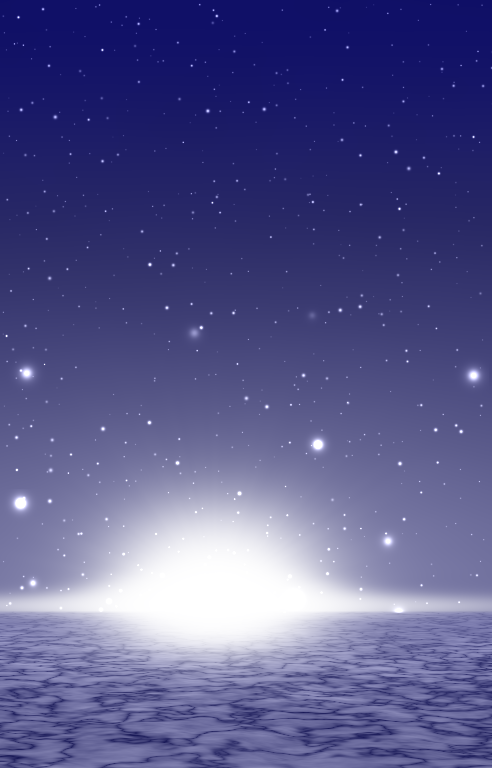
Reproduce this background procedurally as a Shadertoy shader.

```glsl
// Starry indigo sky above a rippled sea, with a white glow rising at the horizon.
#define HORIZON 0.203
#define SUN vec2(0.280, 0.222)
#define ZENITH vec3(0.06, 0.06, 0.40)
#define DUSK vec3(0.17, 0.17, 0.40)
#define HAZE vec3(0.47, 0.47, 0.64)
#define SEA_FAR vec3(0.43, 0.43, 0.64)
#define SEA_NEAR vec3(0.33, 0.33, 0.54)
#define RIPPLE_SCALE vec2(6.0, 10.0)
#define RIPPLE_DEPTH 0.36

float hash(vec2 p) {
    vec3 q = fract(vec3(p.xyx) * 0.1031);
    q += dot(q, q.yzx + 33.33);
    return fract((q.x + q.y) * q.z);
}

float noise(vec2 p) {
    vec2 i = floor(p), f = fract(p);
    f = f * f * (3.0 - 2.0 * f);
    return mix(mix(hash(i), hash(i + vec2(1, 0)), f.x),
               mix(hash(i + vec2(0, 1)), hash(i + vec2(1, 1)), f.x), f.y);
}

float fbm(vec2 p) {
    float sum = 0.0, amp = 0.5;
    for (int i = 0; i < 4; i++) {
        sum += amp * noise(p);
        p = mat2(1.7, 0.5, -0.5, 1.9) * p + 7.3;
        amp *= 0.5;
    }
    return sum;
}

float bell(float x, float width) {
    return exp(-x * x / (width * width));
}

// One scattered star per grid cell, kept off the cell borders
float starLayer(vec2 p, float cells, float density, float radius, float seed) {
    vec2 g = p * cells, id = floor(g) + seed;
    vec2 pos = 0.2 + 0.6 * vec2(hash(id + 11.7), hash(id + 47.1));
    float dist = length(fract(g) - pos) / cells;
    float size = radius * mix(0.6, 1.25, hash(id + 83.5));
    float drawn = max(size, 0.6 / iResolution.y);
    float light = bell(dist, drawn) * size * size / (drawn * drawn);
    light += 0.3 * bell(dist, 2.0 * drawn) * step(0.003, radius);
    return light * step(hash(id + 5.3), density) * mix(0.35, 1.0, hash(id + 29.9));
}

float stars(vec2 p) {
    float light = 0.0;
    for (int i = 0; i < 3; i++) {
        float k = float(i);
        light += starLayer(p, 58.0 - 17.0 * k, 0.22 - 0.03 * k,
                           0.0009 + 0.0005 * k, 31.0 * k) * (0.45 + 0.3 * k);
    }
    // Large soft stars gather in the lower sky
    float low = 1.0 - smoothstep(0.50, 0.62, p.y);
    return light + 1.3 * low * starLayer(p, 11.0, 0.35, 0.0052, 130.0);
}

vec3 skyColor(vec2 p) {
    vec2 d = p - SUN;
    vec3 col = mix(ZENITH, DUSK, 1.0 - smoothstep(0.62, 1.0, p.y));
    float haze = 1.0 - smoothstep(0.22, 0.74, p.y);
    col = mix(col, HAZE, haze * (1.0 - 0.9 * d.x * d.x));
    col *= 0.97 + 0.06 * fbm(p * vec2(4.0, 7.0));

    // Dome of light, wide halo and a band tapering along the horizon
    float dome = 1.9 * bell(d.x, 0.125) * bell(d.y, 0.10);
    float halo = 0.22 * exp(-length(d) / 0.14);
    float height = 0.014 + 0.03 * bell(d.x, 0.15);
    float band = 1.1 * bell(d.x, 0.36) * bell(p.y - HORIZON - 0.008, height);
    float rays = 0.03 * noise(vec2(atan(d.x, d.y) * 22.0, 3.0)) * bell(length(d), 0.22);
    float light = dome + halo + band + rays;
    col = mix(col, vec3(1.0), 1.0 - exp(-light * (1.0 + 0.6 * light)));
    return col + stars(p);
}

vec3 seaColor(vec2 p) {
    float depth = max(HORIZON - p.y, 0.0);
    float dx = p.x - SUN.x;

    // Perspective ripples, stretched sideways and bent by slow swells
    float scale = 1.0 / (depth + 0.15);
    vec2 q = vec2(dx, 1.0) * scale * RIPPLE_SCALE;
    q.y += 2.2 * fbm(q * vec2(0.45, 0.25));
    float swell = fbm(q * vec2(0.35, 0.3) + 19.0) - 0.47;
    float crest = 1.0 - abs(2.0 * fbm(q) - 0.94);
    float fine = fbm(q * vec2(1.6, 2.2) + 41.0) - 0.47;
    float near = smoothstep(0.0, 0.07, depth);
    float wave = 0.5 * swell + 0.6 * fine - 0.8 * (pow(crest, 6.0) - 0.4);

    vec3 col = mix(SEA_FAR, SEA_NEAR, smoothstep(0.0, 0.19, depth));
    col += RIPPLE_DEPTH * wave * mix(0.35, 1.0, near) * vec3(1.0, 1.0, 0.85);

    // Reflected glow
    float light = 2.0 * bell(dx, 0.115) * bell(depth, 0.045);
    light += 0.35 * bell(dx, 0.22) * bell(depth, 0.085);
    light += 0.5 * bell(dx, 0.28) * bell(depth, 0.009);
    return mix(col, vec3(1.0), 1.0 - exp(-light * (1.0 + 0.5 * light)));
}

void mainImage(out vec4 fragColor, in vec2 fragCoord) {
    vec2 p = fragCoord / iResolution.y;
    float edge = 1.0 / iResolution.y + 0.001;
    float above = smoothstep(-edge, edge, p.y - HORIZON);
    vec3 col = mix(seaColor(p), skyColor(p), above);
    fragColor = vec4(clamp(col, 0.0, 1.0), 1.0);
}
```
